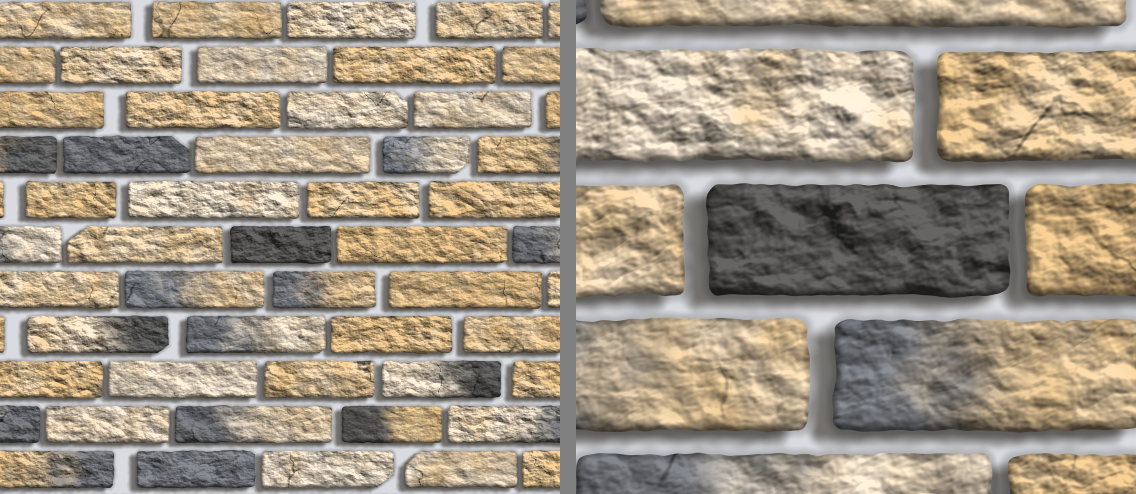
Left, the full canvas; right, a detail of the centre.
Reproduce this texture procedurally as a WebGL 2 fragment shader.

```glsl
#version 300 es
precision highp float;
uniform vec2 u_resolution;
out vec4 fragColor;

struct Brick {
  float dist;
  vec2 local, extent, id;
};

vec2 hash2(vec2 c) {
  vec3 h = fract(c.xyx * vec3(0.1031, 0.1030, 0.0973));
  h += dot(h, h.yzx + 33.33);
  return fract((h.xx + h.yz) * h.zy);
}

float corner(vec2 cell, vec2 f) {
  return dot(hash2(cell) * 2.0 - 1.0, f);
}

// Gradient noise
float noise(vec2 p) {
  vec2 i = floor(p), f = p - i;
  vec2 s = f * f * f * (f * (f * 6.0 - 15.0) + 10.0);
  vec2 e = vec2(1.0, 0.0);
  return mix(mix(corner(i, f), corner(i + e, f - e), s.x),
             mix(corner(i + e.yx, f - e.yx), corner(i + 1.0, f - 1.0), s.x), s.y);
}

float fbm(vec2 p) {
  float sum = 0.0, amp = 0.5;
  for (int i = 0; i < 5; i++) {
    sum += amp * noise(p);
    p = mat2(1.6, 1.2, -1.2, 1.6) * p + 5.3;
    amp *= 0.52;
  }
  return sum;
}

// Rough split face with sharp ledges
float stoneHeight(vec2 q) {
  q *= vec2(1.5, 2.3);
  return fbm(q) + 0.35 * abs(noise(q * 1.7 + 9.0));
}

// Position of a vertical joint and half of its width
vec2 joint(float k, float row) {
  vec2 h = hash2(vec2(mod(k, 4.0), row) + 7.0);
  return vec2(k + 0.36 * (h.x - 0.5), 0.06 + 0.2 * h.y * h.y * h.y);
}

// Eleven courses of four bricks; one unit is the height of a course
Brick wall(vec2 p) {
  p += 0.035 * vec2(noise(p * 2.5), noise(p * 2.5 + 40.0));
  p += 0.022 * vec2(noise(p * 8.0), noise(p * 8.0 + 20.0));
  float pitch = 2.75 * u_resolution.x / u_resolution.y;
  float y = 11.05 - p.y;
  float row = mod(floor(y), 11.0);
  float lower = step(5.5, row);
  float u = p.x / pitch - 0.53 * mod(row + lower, 2.0) - 0.25 * lower;

  float k = floor(u);
  if (u < joint(k, row).x) k -= 1.0;
  else if (u > joint(k + 1.0, row).x) k += 1.0;
  vec2 a = joint(k, row), b = joint(k + 1.0, row);
  float left = a.x * pitch + a.y, right = b.x * pitch - b.y;

  Brick brick;
  brick.id = vec2(mod(k, 4.0), row);
  brick.local = vec2(u * pitch - 0.5 * (left + right), 0.5 - fract(y));
  brick.extent = vec2(0.5 * (right - left), 0.41);
  vec2 d = abs(brick.local) - brick.extent + 0.09;
  brick.dist = length(max(d, 0.0)) + min(max(d.x, d.y), 0.0) - 0.09;

  // Broken corner on some bricks
  vec2 h = hash2(brick.id + 31.0);
  vec2 side = sign(hash2(brick.id + 53.0) - 0.5);
  float cut = dot(brick.local * side - brick.extent, vec2(0.6, 0.8));
  brick.dist = max(brick.dist, cut + 0.28 * smoothstep(0.6, 1.0, h.x));
  return brick;
}

vec3 stoneColor(Brick b) {
  vec2 q = b.local + b.id * 17.3;
  vec2 tone = hash2(b.id + 71.0), kind = hash2(b.id + 97.0);

  // Cream to ochre, with slate over all or one end of some bricks
  float mottle = fbm(q * 1.3 + 3.0);
  vec3 color = mix(vec3(0.79, 0.74, 0.67), vec3(0.75, 0.63, 0.45),
                   clamp(tone.x + 1.3 * mottle, 0.0, 1.0));
  vec3 slate = mix(vec3(0.43, 0.45, 0.49), vec3(0.28, 0.28, 0.28), tone.y * tone.y);
  float bias = kind.x < 0.12 ? 3.0 : kind.x < 0.38 ? -0.1 : -3.0;
  float along = sign(kind.y - 0.5) * b.local.x / b.extent.x;
  color = mix(color, slate, 0.95 * smoothstep(-0.4, 0.4, 0.8 * along + 1.2 * mottle + bias));

  // Relief lit from the upper right
  float slope = (stoneHeight(q) - stoneHeight(q + vec2(0.018, 0.024))) / 0.03;
  float light = 1.0 + mix(0.1, 0.2, kind.y) * slope;
  light += 0.1 * noise(q * 15.0);

  // Cracks, lit top edge and dark lower and left edges
  float crack = 1.0 - smoothstep(0.0, 0.025, abs(noise(q * vec2(1.1, 0.8) + 0.15 * noise(q * 6.0))));
  light -= 0.4 * crack * smoothstep(0.05, 0.25, noise(q * 0.9 + 12.0));
  vec2 edge = b.local + b.extent + 0.05 * noise(q * 5.0);
  light *= 1.0 - 0.5 * smoothstep(0.11, 0.0, edge.y);
  light *= 1.0 - 0.25 * smoothstep(0.08, 0.0, edge.x);
  light += 0.08 * smoothstep(0.1, 0.0, b.extent.y - b.local.y);
  light *= 1.0 - 0.2 * smoothstep(0.05, 0.0, -b.dist);
  return color * clamp(light, 0.35, 1.3);
}

void main() {
  float pixel = 11.0 / u_resolution.y;
  vec2 p = gl_FragCoord.xy * pixel;
  Brick brick = wall(p);

  // Pale backing with shadows cast down and to the left
  float shadow = smoothstep(0.07, -0.07, wall(p + vec2(0.16, 0.09)).dist);
  vec3 color = mix(vec3(0.85, 0.86, 0.88), vec3(0.45, 0.44, 0.43), shadow);
  color *= mix(0.82, 1.0, smoothstep(0.0, 0.08, brick.dist));

  float cover = smoothstep(0.7 * pixel, -0.7 * pixel, brick.dist);
  fragColor = vec4(mix(color, stoneColor(brick), cover), 1.0);
}
```
